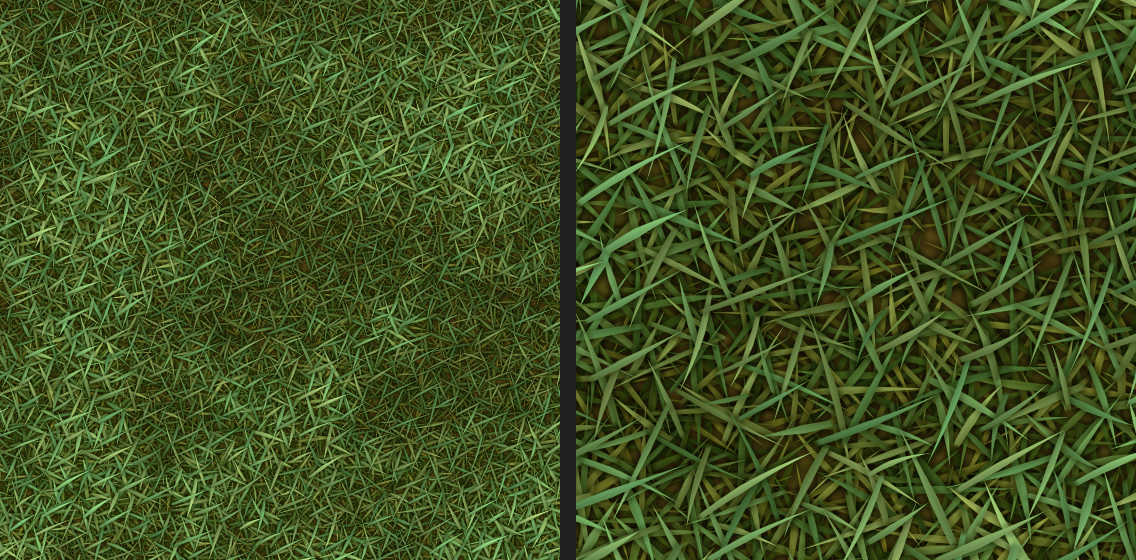
Left: the whole. Right: its middle third, enlarged.
Reproduce this texture procedurally as a WebGL 1 fragment shader.

```glsl
precision highp float;
uniform vec2 u_resolution;

const float LAYERS = 30.0;
const vec2 CELL = vec2(0.088, 0.032);

float hash(vec2 p) {
  return fract(sin(dot(p, vec2(127.1, 311.7))) * 43758.5453);
}

float noise(vec2 p) {
  vec2 i = floor(p), f = fract(p);
  f = f * f * (3.0 - 2.0 * f);
  return mix(mix(hash(i), hash(i + vec2(1.0, 0.0)), f.x),
             mix(hash(i + vec2(0.0, 1.0)), hash(i + 1.0), f.x), f.y);
}

// Dry, olive and fresh tones, chosen by the height of the blade in the sward
vec3 bladeColor(float height, float tint, float patchiness) {
  vec3 low = mix(vec3(0.19, 0.28, 0.07), vec3(0.29, 0.32, 0.07), tint);
  float dry = smoothstep(0.6, 0.85, tint + 0.4 * (patchiness - 0.5));
  low = mix(low, vec3(0.49, 0.47, 0.14), dry * 0.75);
  vec3 high = mix(vec3(0.40, 0.65, 0.36), vec3(0.57, 0.68, 0.36), tint);
  return mix(low, high, height * height);
}

// Lays one blade, with its soft contact shadow, over the ground colour
vec3 addBlade(vec3 ground, vec2 q, vec2 id, float height, float patchiness, float pixel) {
  float size = hash(id);
  float place = hash(id + 11.3);
  float tint = hash(id + 17.3);
  float shade = fract(tint * 57.0);

  float halfLength = mix(0.019, 0.041, size);
  q.x -= (place * 2.0 - 1.0) * (0.043 - halfLength);
  q.y -= (fract(place * 31.0) - 0.5) * 0.008 + (fract(size * 43.0) - 0.5) * 0.28 * q.x;
  float t = 0.5 + 0.5 * q.x / halfLength;
  float bend = (shade - 0.5) * 0.005;
  float side = q.y + bend * (4.0 * (t - 0.5) * (t - 0.5) - 0.4);

  float thickness = mix(0.0024, 0.0037, fract(size * 91.0)) * mix(0.75, 1.15, height);
  thickness *= 1.1 - 0.5 * patchiness * height;
  float halfWidth = thickness * min(1.35 * (1.0 - t), 0.6 + 0.6 * t);
  float edge = abs(side) - halfWidth;
  float ends = smoothstep(-0.03, 0.04, t) * (1.0 - smoothstep(0.96, 1.03, t));

  float cover = (1.0 - smoothstep(-0.7 * pixel, 0.7 * pixel, edge)) * ends;
  float shadow = (1.0 - smoothstep(-0.001, 0.005, edge)) * ends;

  // Pale tip, dark base and a folded midrib
  vec3 color = bladeColor(height, tint, patchiness);
  color *= mix(0.75, 1.16, t) * mix(0.82, 1.18, shade);
  color *= 0.95 + 0.1 * smoothstep(-0.001, 0.001, side);
  return mix(ground * (1.0 - 0.28 * shadow), color, cover);
}

void main() {
  vec2 p = gl_FragCoord.xy / u_resolution.y;
  float pixel = 1.0 / u_resolution.y;
  float patchiness = 0.6 * noise(p * 7.0 + 3.0) + 0.4 * noise(p * 17.0 + 8.0);
  patchiness = smoothstep(0.15, 0.85, patchiness);

  // Bare soil
  vec3 color = mix(vec3(0.20, 0.21, 0.06), vec3(0.32, 0.26, 0.12), patchiness);
  color *= 0.75 + 0.5 * noise(p * 160.0);

  // One blade per cell; every layer turns the grid and slides its rows
  for (float layer = 0.0; layer < LAYERS; layer++) {
    float c = cos(layer * 2.4), s = sin(layer * 2.4);
    vec2 g = mat2(c, -s, s, c) * p / CELL + layer * vec2(7.31, 3.77);
    g.x += 5.0 * hash(vec2(floor(g.y), layer));
    vec2 id = floor(g) + layer * vec2(37.0, 59.0);
    vec2 local = (fract(g) - 0.5) * CELL;
    color = addBlade(color, local, id, layer / (LAYERS - 1.0), patchiness, pixel);
  }

  // Sunlit tufts, dim hollows and warmer shade
  color *= mix(1.15, 0.86, patchiness);
  color.b *= mix(0.45, 1.08, smoothstep(0.05, 0.6, color.g));
  gl_FragColor = vec4(color, 1.0);
}
```
